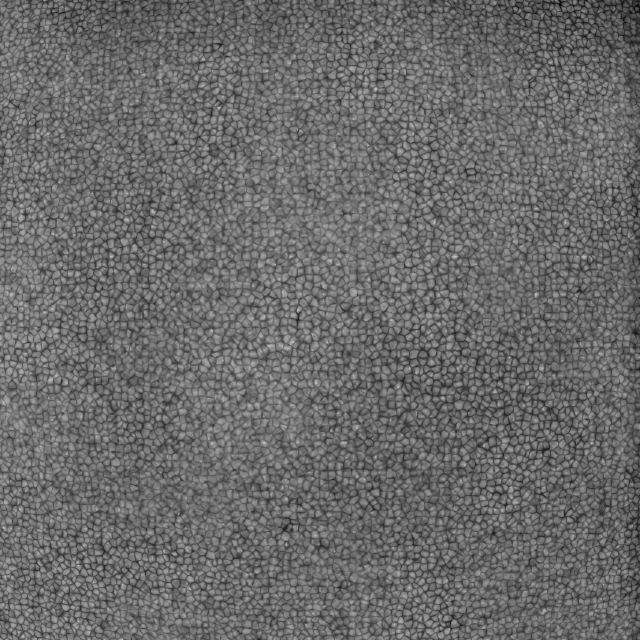
Reproduce this texture procedurally as a WebGL 2 fragment shader.

```glsl
#version 300 es
precision highp float;
// Fine grey pebbled surface: tiny packed rounded grains, dark crevices, bright grit, uneven light.
#define GRAINS 84.0
#define EDGE_SHRINK 0.35
#define JITTER 0.85
#define BASE 0.438
#define CREVICE 0.125
#define DOME 0.14
#define TONE 0.07
#define GRIT 0.21
#define GRIT_SCALE 215.0
#define SPARKLE 0.16
#define PATCHES 0.09

uniform vec2 u_resolution;
out vec4 fragColor;

float hash(vec2 p) {
    return fract(sin(dot(p, vec2(127.1, 311.7))) * 43758.5453);
}

vec2 hash2(vec2 p) {
    return vec2(hash(p), hash(p + vec2(37.3, 91.7)));
}

float noise(vec2 p) {
    vec2 cell = floor(p);
    vec2 f = fract(p);
    f = f * f * (3.0 - 2.0 * f);
    float low = mix(hash(cell), hash(cell + vec2(1.0, 0.0)), f.x);
    float high = mix(hash(cell + vec2(0.0, 1.0)), hash(cell + vec2(1.0)), f.x);
    return mix(low, high, f.y);
}

// Distances to the two nearest grain centres, and the tone of the nearest grain
vec3 grains(vec2 p) {
    vec2 cell = floor(p);
    float nearest = 9.0;
    float second = 9.0;
    float tone = 0.0;
    for (int y = -2; y <= 2; y++) {
        for (int x = -2; x <= 2; x++) {
            vec2 id = cell + vec2(x, y);
            vec2 centre = id + 0.5 + JITTER * (hash2(id) - 0.5);
            float d = distance(p, centre);
            if (d < nearest) {
                second = nearest;
                nearest = d;
                tone = hash(id + 17.9);
            } else {
                second = min(second, d);
            }
        }
    }
    return vec3(nearest, second, tone);
}

// Broad light: bright on the left, dim at the top and at the right border
float lighting(vec2 uv) {
    float light = 0.075 * (0.45 - uv.x);
    light -= 0.08 * smoothstep(0.86, 1.02, uv.y);
    light -= 0.09 * smoothstep(0.97, 1.0, uv.x);
    light += PATCHES * (noise(uv * 5.0 + 3.0) - 0.5);
    light += 0.025 * (noise(uv * vec2(60.0, 3.0)) - 0.5);
    return light;
}

void main() {
    vec2 uv = gl_FragCoord.xy / u_resolution;
    vec2 centred = uv - 0.5;

    // Grains get smaller towards the borders and have wobbly outlines
    vec2 p = centred * GRAINS * (1.0 + EDGE_SHRINK * dot(centred, centred));
    p += 0.3 * (vec2(noise(p * 1.3), noise(p * 1.3 + 51.0)) - 0.5);
    vec3 grain = grains(p);

    // Packed domes separated by soft gaps, deeper in some regions
    float gap = smoothstep(0.0, 0.4, grain.y - grain.x);
    float depth = 0.65 + 0.7 * noise(uv * 9.0 + 20.0);
    float pit = smoothstep(0.8, 1.0, noise(p * 0.7 + 70.0)) * (1.0 - gap);
    float shade = BASE + lighting(uv);
    shade += depth * (CREVICE * (gap - 0.64) + DOME * (0.4 - grain.x));
    shade += TONE * (grain.z - 0.5) - 0.12 * pit;

    // Fine grit and scattered glints
    float grit = noise(uv * GRIT_SCALE + 11.0);
    float glint = noise(uv * GRIT_SCALE * 0.8 + 140.0);
    shade += GRIT * (grit - 0.5);
    shade += SPARKLE * smoothstep(0.8, 1.0, glint) * gap;

    fragColor = vec4(vec3(clamp(shade, 0.0, 1.0)), 1.0);
}
```
